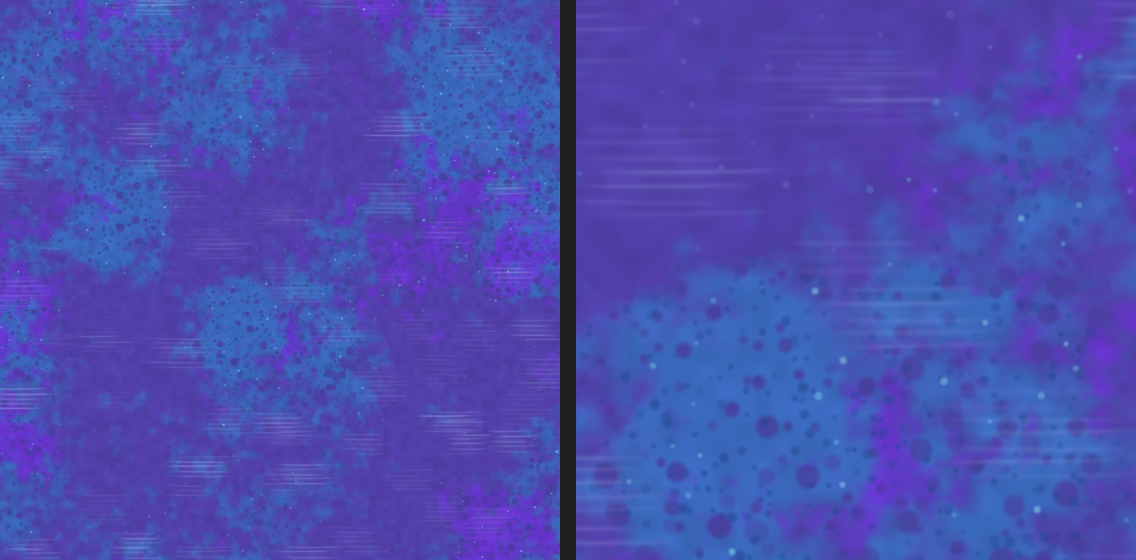
Left: the whole. Right: its middle third, enlarged.
This texture is drawn by a Shadertoy shader. Its source:

```glsl
// Indigo and blue mottled paint with dark speckles, bright flecks and brushed horizontal streaks.

const vec3 INDIGO = vec3(0.320, 0.245, 0.660);
const vec3 BLUE = vec3(0.220, 0.430, 0.750);
const vec3 VIOLET = vec3(0.430, 0.190, 0.850);
const vec3 DARK_PURPLE = vec3(0.285, 0.215, 0.585);
const vec3 DARK_BLUE = vec3(0.130, 0.270, 0.560);
const vec3 FLECK = vec3(0.500, 0.780, 0.900);
const vec3 STREAK = vec3(0.560, 0.640, 0.880);

const float CLOUD_SCALE = 5.0;         // colour patches across the canvas
const float GRAIN_SCALE = 48.0;        // mottling inside the patches
const float BLOT_CELLS = 64.0;
const float DOT_CELLS = 125.0;
const float FLECK_CELLS = 52.0;
const vec2 STREAK_CELLS = vec2(8.0, 13.0);
const float LINE_SPACING = 0.0085;
const float LINE_WIDTH = 0.0016;

// Integer hash: three random values in 0..1 for a cell and a seed
vec3 hash3(vec2 cell, float seed) {
    uvec3 v = uvec3(ivec3(vec3(cell, seed)) + 4096);
    v = v * 1664525u + 1013904223u;
    v.x += v.y * v.z; v.y += v.z * v.x; v.z += v.x * v.y;
    v ^= v >> 16u;
    v.x += v.y * v.z; v.y += v.z * v.x; v.z += v.x * v.y;
    return vec3(v >> 8u) / 16777216.0;
}

float valueNoise(vec2 p, float seed) {
    vec2 i = floor(p), f = fract(p);
    f = f * f * (3.0 - 2.0 * f);
    float low = mix(hash3(i, seed).x, hash3(i + vec2(1, 0), seed).x, f.x);
    float high = mix(hash3(i + vec2(0, 1), seed).x, hash3(i + vec2(1, 1), seed).x, f.x);
    return mix(low, high, f.y);
}

float fbm(vec2 p, float seed) {
    float sum = 0.0, amplitude = 0.5;
    for (int i = 0; i < 4; i++) {
        sum += amplitude * valueNoise(p, seed + float(i));
        p = mat2(0.8, 0.6, -0.6, 0.8) * p * 2.0 + 7.3;
        amplitude *= 0.5;
    }
    return sum / 0.9375;
}

// Scattered soft discs; radii and softness are fractions of a cell
float spots(vec2 p, float density, vec2 radii, float softness, float seed) {
    float cover = 0.0;
    vec2 home = floor(p);
    for (int y = -1; y <= 1; y++)
    for (int x = -1; x <= 1; x++) {
        vec2 cell = home + vec2(x, y);
        vec3 rnd = hash3(cell, seed);
        vec3 kind = hash3(cell, seed + 1.0);
        float radius = mix(radii.x, radii.y, rnd.z * rnd.z);
        float disc = 1.0 - smoothstep(radius - softness, radius + softness, length(p - cell - rnd.xy));
        cover = max(cover, disc * step(kind.x, density) * mix(0.4, 1.0, kind.y));
    }
    return cover;
}

// Clusters of thin horizontal hairs: x is the line cover, y the haze around it
vec2 streaks(vec2 uv) {
    vec2 result = vec2(0.0);
    vec2 home = floor(uv * STREAK_CELLS);
    for (int y = -1; y <= 1; y++)
    for (int x = -1; x <= 1; x++) {
        vec2 cell = home + vec2(x, y);
        vec3 rnd = hash3(cell, 40.0);
        vec3 kind = hash3(cell, 41.0);
        vec2 d = uv - (cell + rnd.xy) / STREAK_CELLS;
        vec2 halfSize = vec2(mix(0.04, 0.068, kind.y), mix(0.018, 0.042, kind.z));
        float strength = step(kind.x, 0.58) * mix(0.25, 1.0, rnd.z * rnd.z);

        // Each hair has its own tilt, reach and brightness
        float row = floor(d.y / LINE_SPACING + 0.5);
        vec3 hair = hash3(vec2(row, cell.x + 31.0 * cell.y), 42.0);
        float bend = (hair.x - 0.5) * (0.003 + 0.035 * d.x) + 0.25 * d.x * d.x;
        float offset = d.y - row * LINE_SPACING - bend;
        float line = exp(-offset * offset / (LINE_WIDTH * LINE_WIDTH));
        float along = abs(d.x + (hair.y - 0.5) * 0.035) / halfSize.x;
        float ends = 1.0 - smoothstep(0.35, 1.0, along);
        float band = 1.0 - smoothstep(0.6, 1.0, abs(row * LINE_SPACING) / halfSize.y);
        float haze = exp(-2.5 * dot(d / halfSize, d / halfSize));
        result = max(result, strength * vec2(line * ends * band * mix(0.35, 1.0, hair.z), haze));
    }
    return result;
}

void mainImage(out vec4 fragColor, in vec2 fragCoord) {
    vec2 uv = fragCoord / iResolution.y;

    // Cloudy patches broken up by fine grain
    float grain = fbm(uv * GRAIN_SCALE, 1.0) - 0.5;
    float blueField = fbm(uv * CLOUD_SCALE, 10.0);
    float violetField = fbm(uv * CLOUD_SCALE * 1.2 + 3.7, 20.0);
    float blue = smoothstep(0.36, 0.74, blueField + 0.55 * grain);
    float violet = smoothstep(0.54, 0.80, violetField - 0.5 * grain);
    float speckled = smoothstep(0.38, 0.62, max(blueField, violetField - 0.08));

    vec3 color = mix(INDIGO, BLUE, 0.9 * blue);
    color = mix(color, VIOLET, 0.75 * violet);
    color *= 1.0 + 0.10 * (valueNoise(uv * 90.0, 30.0) - 0.5);

    // Dark blots and small dots gather in the coloured patches
    float blots = spots(uv * BLOT_CELLS, 0.55, vec2(0.16, 0.50), 0.14, 50.0);
    color = mix(color, DARK_PURPLE, 0.75 * blots * mix(0.25, 1.0, speckled));
    float dots = spots(uv * DOT_CELLS, 0.30, vec2(0.18, 0.42), 0.18, 60.0);
    color = mix(color, DARK_BLUE, 0.55 * dots * speckled);

    // Brushed hairs, then bright flecks
    vec2 brushed = streaks(uv);
    color = mix(color, STREAK, 0.50 * brushed.x + 0.13 * brushed.y);
    float flecks = spots(uv * FLECK_CELLS, 0.16, vec2(0.06, 0.13), 0.06, 70.0);
    color = mix(color, FLECK, 0.65 * flecks * mix(0.3, 1.0, speckled));

    fragColor = vec4(color, 1.0);
}
```
